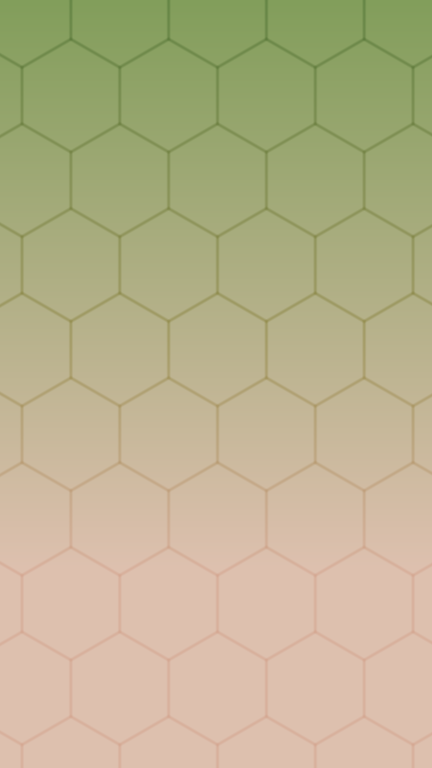
Give the GLSL for this pattern, as a Shadertoy shader.

```glsl
// Honeycomb outline over a vertical fade from leaf green to blush pink.

const float CELL_WIDTH = 0.1273;                 // flat-to-flat, in canvas heights
const vec2  CELL_CENTER = vec2(0.0923, 0.8755);  // centre of one reference cell
const float LINE_HALF_WIDTH = 0.0018;
const float LINE_SOFTNESS = 0.0018;
const float LINE_OPACITY = 0.46;
const float FADE_END = 0.74;                     // depth where the fade turns flat
const float OLIVE_STOP = 0.6;                    // fade position of the middle line colour

// Offset from the nearest centre of a pointy-top hexagonal lattice.
vec2 hexOffset(vec2 p, float width) {
    vec2 period = width * vec2(1.0, sqrt(3.0));
    vec2 a = mod(p + 0.5 * period, period) - 0.5 * period;
    vec2 b = mod(p, period) - 0.5 * period;
    return dot(a, a) < dot(b, b) ? a : b;
}

// Distances to the nearer side along each of the three hexagon axes.
vec3 hexSideDistances(vec2 offset, float width) {
    vec2 q = abs(offset);
    vec2 slant = vec2(0.5, 0.5 * sqrt(3.0));
    vec3 reach = vec3(q.x, dot(q, slant), abs(dot(q, vec2(slant.x, -slant.y))));
    return 0.5 * width - reach;
}

// Translucent strokes, composited so that they deepen where they meet.
float strokeCoverage(vec3 dist, float halfWidth, float softness, float opacity) {
    vec3 clear = 1.0 - opacity
        * (1.0 - smoothstep(halfWidth - softness, halfWidth + softness, dist));
    return 1.0 - clear.x * clear.y * clear.z;
}

vec3 backgroundColor(float t) {
    return mix(vec3(0.508, 0.618, 0.355), vec3(0.867, 0.753, 0.684), t);
}

vec3 lineColor(float t) {
    vec3 green = vec3(0.27, 0.42, 0.18);
    vec3 olive = vec3(0.55, 0.51, 0.23);
    vec3 coral = vec3(0.82, 0.62, 0.53);
    vec3 upper = mix(green, olive, clamp(t / OLIVE_STOP, 0.0, 1.0));
    return mix(upper, coral, clamp((t - OLIVE_STOP) / (1.0 - OLIVE_STOP), 0.0, 1.0));
}

void mainImage(out vec4 fragColor, in vec2 fragCoord) {
    vec2 p = fragCoord / iResolution.y;
    float fade = clamp((1.0 - p.y) / FADE_END, 0.0, 1.0);

    // Hexagon outlines
    vec2 offset = hexOffset(p - CELL_CENTER, CELL_WIDTH);
    vec3 dist = hexSideDistances(offset, CELL_WIDTH);
    float softness = max(LINE_SOFTNESS, 0.7 / iResolution.y);
    float stroke = strokeCoverage(dist, LINE_HALF_WIDTH, softness, LINE_OPACITY);

    fragColor = vec4(mix(backgroundColor(fade), lineColor(fade), stroke), 1.0);
}
```
